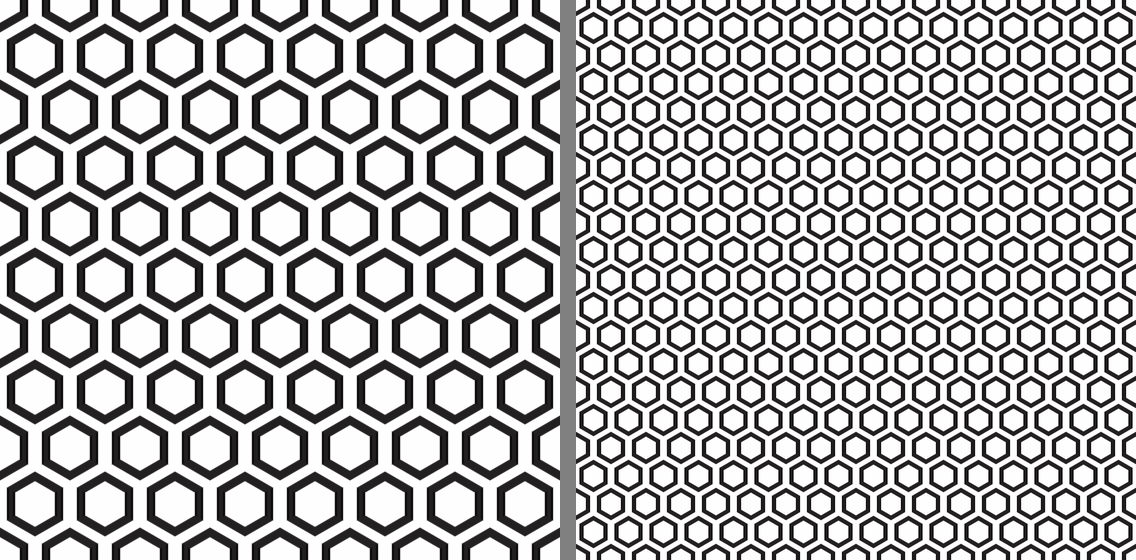
Left: one tile. Right: repeated 2 by 2.
Reproduce this pattern procedurally as a WebGL 1 fragment shader.

```glsl
precision highp float;

uniform vec2 u_resolution;

// Lengths are measured in column pitches.
const float COLUMNS = 8.0;
const float ROW_PAIRS = 5.0;
const float OUTER_APOTHEM = 0.402;
const float INNER_APOTHEM = 0.283;
const float RIM_WIDTH = 0.034;
const float RIM_SOFTNESS = 0.006;
const float EDGE_SOFTNESS = 0.011;
const vec3 PAPER = vec3(1.0, 0.995, 1.0);
const vec3 INK = vec3(0.137, 0.126, 0.133);
const vec3 RIM_INK = vec3(0.05, 0.047, 0.05);

// Apothem direction of the slanted sides
const vec2 SLANT = vec2(0.5, 0.8660254);

// Apothem of the pointy-top hexagon passing through p
float hexApothem(vec2 p) {
    p = abs(p);
    return max(p.x, dot(p, SLANT));
}

// Offset from the nearest hexagon centre on two interleaved lattices
vec2 nearestCell(vec2 p, vec2 period) {
    vec2 evenRow = mod(p + 0.5 * period, period) - 0.5 * period;
    vec2 oddRow = mod(p, period) - 0.5 * period;
    return hexApothem(evenRow) < hexApothem(oddRow) ? evenRow : oddRow;
}

void main() {
    vec2 p = COLUMNS * gl_FragCoord.xy / u_resolution;
    vec2 cell = nearestCell(p, vec2(1.0, COLUMNS / ROW_PAIRS));

    // Signed distance to the outlined band, negative inside
    float middle = 0.5 * (OUTER_APOTHEM + INNER_APOTHEM);
    float halfBand = 0.5 * (OUTER_APOTHEM - INNER_APOTHEM);
    float band = abs(hexApothem(cell) - middle) - halfBand;

    float pixel = COLUMNS / min(u_resolution.x, u_resolution.y);
    float edge = max(EDGE_SOFTNESS, 0.7 * pixel);
    float coverage = 1.0 - smoothstep(-edge, edge, band);

    // Darker rims along the upright sides only
    vec2 q = abs(cell);
    float upright = smoothstep(-edge, edge, q.x - dot(q, SLANT));
    float rimEdge = max(RIM_SOFTNESS, 0.5 * pixel);
    float rim = upright * smoothstep(-rimEdge, rimEdge, band + RIM_WIDTH);

    vec3 ink = mix(INK, RIM_INK, rim);
    gl_FragColor = vec4(mix(PAPER, ink, coverage), 1.0);
}
```
